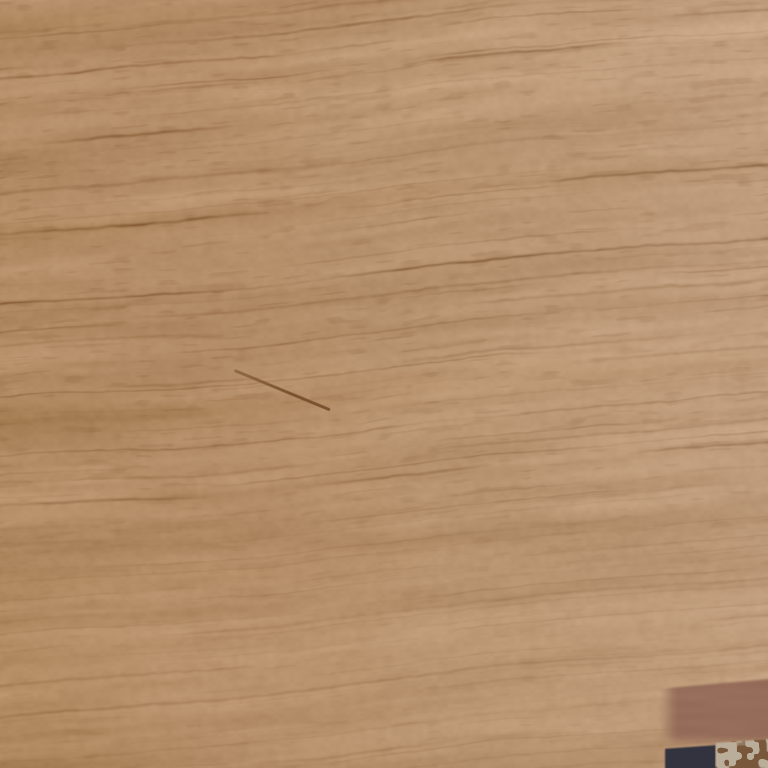
Reproduce this texture procedurally as a three.js fragment shader.

```glsl
// Pale oak veneer with gently rising grain: soft tonal bands, layered streak
// noise and broken dark pore lines in a sheared, warped coordinate system.
// A thin scratch crosses the middle; a table edge shows in the lower right corner.

varying vec2 vUv;

float hash(vec2 p) {
  vec3 q = fract(vec3(p.xyx) * 0.1031);
  q += dot(q, q.yzx + 33.33);
  return fract((q.x + q.y) * q.z);
}

float noise(vec2 p) {
  vec2 i = floor(p);
  vec2 f = fract(p);
  f = f * f * (3.0 - 2.0 * f);
  float low = mix(hash(i), hash(i + vec2(1.0, 0.0)), f.x);
  float high = mix(hash(i + vec2(0.0, 1.0)), hash(i + vec2(1.0, 1.0)), f.x);
  return mix(low, high, f.y);
}

// One broken line per row, each with its own height, strength and gaps
float grainLines(vec2 g, float rows, float width) {
  float row = floor(g.y * rows);
  float center = 0.3 + 0.4 * hash(vec2(row, rows));
  float d = (fract(g.y * rows) - center) / (rows * width);
  float strength = smoothstep(0.15, 1.0, hash(vec2(row + 31.0, rows)));
  float dashes = smoothstep(0.25, 0.7, noise(vec2(g.x * 5.0 + row * 7.3, row)));
  float breaks = 0.55 + 0.45 * noise(vec2(g.x * 38.0, row * 3.7));
  return strength * dashes * breaks * exp(-d * d);
}

float softBand(float v, float center, float width) {
  float d = (v - center) / width;
  return exp(-d * d);
}

float segmentDistance(vec2 p, vec2 a, vec2 b) {
  vec2 ab = b - a;
  return length(p - a - ab * clamp(dot(p - a, ab) / dot(ab, ab), 0.0, 1.0));
}

// Shear and bend the plane so that the grain runs along x
vec2 grainSpace(vec2 p) {
  float bend = 0.016 * (noise(p * vec2(3.0, 2.5) + 4.0) - 0.5);
  float wobble = 0.004 * (noise(p * vec2(14.0, 22.0)) - 0.5);
  float tremor = 0.0016 * (noise(p * vec2(70.0, 50.0)) - 0.5);
  return vec2(p.x, p.y - 0.09 * p.x + bend + wobble + tremor);
}

vec3 wood(vec2 p) {
  vec2 g = grainSpace(p);

  // Yellower on the left, pinker and lighter toward the upper right
  float light = clamp(p.x * 0.85 + 0.18 * p.y + 0.15 * noise(p * 3.0) - 0.08, 0.0, 1.0);
  vec3 color = mix(vec3(0.688, 0.533, 0.375), vec3(0.755, 0.618, 0.492), light);

  // Wide bands and finer streaks
  float streaks = 0.050 * (noise(g * vec2(1.5, 17.0)) - 0.5);
  streaks += 0.046 * (noise(g * vec2(3.5, 48.0) + 9.0) - 0.5);
  streaks += 0.036 * (noise(g * vec2(9.0, 125.0) + 21.0) - 0.5);
  float bands = softBand(g.y, 0.695, 0.018) + softBand(g.y, 0.445, 0.022);
  bands += 0.9 * softBand(g.y, 0.965, 0.02) + 0.4 * softBand(g.y, 0.23, 0.015);
  color += streaks * vec3(0.95, 1.0, 1.05);
  color -= bands * (1.0 - 0.5 * p.x) * vec3(0.04, 0.045, 0.055);

  // Pore lines fade toward the calmer lower part
  float contrast = mix(0.45, 1.0, smoothstep(0.2, 0.5, p.y));
  float lines = 0.95 * grainLines(g, 34.0, 0.0021);
  lines += 0.55 * grainLines(g + vec2(0.3, 0.007), 80.0, 0.0014);
  float pores = smoothstep(0.68, 0.95, noise(g * vec2(32.0, 210.0)));
  lines += 0.22 * pores;
  color -= min(lines, 1.0) * contrast * vec3(0.155, 0.165, 0.165);

  // Fine mottling of the surface
  float mottle = noise(p * vec2(150.0, 210.0)) + noise(p * 85.0 + 17.0) - 1.0;
  return color + 0.018 * mottle;
}

float boxMask(vec2 p, vec2 low, vec2 high) {
  vec2 inside = smoothstep(low - 0.002, low + 0.002, p);
  inside *= 1.0 - smoothstep(high - 0.002, high + 0.002, p);
  return inside.x * inside.y;
}

void main() {
  vec2 p = vUv;
  vec3 color = wood(p);

  // Slanted scratch, darker at its lower end
  float scratch = segmentDistance(p, vec2(0.307, 0.517), vec2(0.428, 0.467));
  float scratchMask = 1.0 - smoothstep(0.0008, 0.0030, scratch);
  color = mix(color, vec3(0.46, 0.31, 0.16), scratchMask * mix(0.6, 0.95, smoothstep(0.3, 0.39, p.x)));

  // Mauve edge strip with a soft left end
  float edgeTop = 0.104 + 0.09 * (p.x - 0.87);
  float strip = smoothstep(0.855, 0.885, p.x) * smoothstep(0.025, 0.045, p.y);
  strip *= 1.0 - smoothstep(edgeTop - 0.003, edgeTop + 0.003, p.y);
  vec3 mauve = vec3(0.57, 0.41, 0.34) + 0.03 * (noise(p * vec2(20.0, 120.0)) - 0.5);
  color = mix(color, mauve, 0.92 * strip);

  // Dark corner patch beside a pale speckled one
  float tilt = 0.07 * (p.x - 0.865);
  color = mix(color, vec3(0.20, 0.20, 0.25), boxMask(p, vec2(0.866, -0.1), vec2(0.932, 0.025 + tilt)));
  float specks = smoothstep(0.56, 0.68, noise(p * 130.0 + 5.0));
  vec3 speckled = mix(vec3(0.73, 0.68, 0.60), vec3(0.47, 0.34, 0.23), specks);
  color = mix(color, speckled, boxMask(p, vec2(0.932, -0.1), vec2(1.1, 0.028 + tilt)));

  gl_FragColor = vec4(color, 1.0);
}
```
